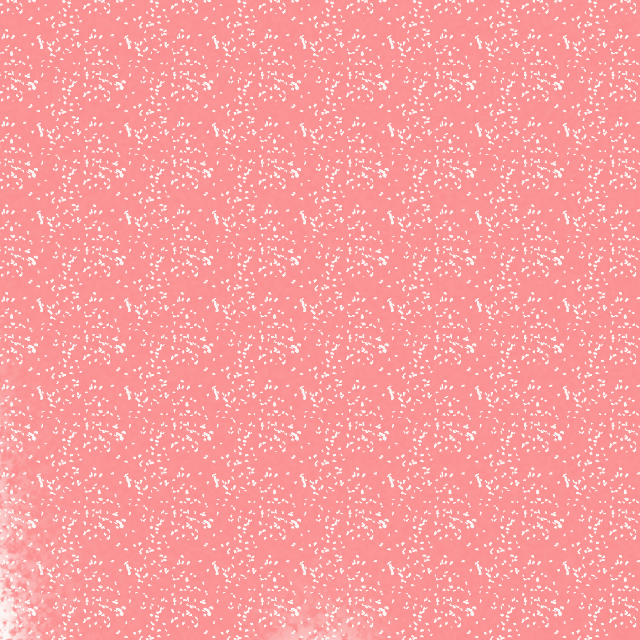
This texture is drawn by a three.js fragment shader. Its source:

```glsl
varying vec2 vUv;

const float REPEATS = 7.3;
const float CELLS = 14.0;
const float EDGE = 0.006;
const vec3 PINK = vec3(0.985, 0.56, 0.566);
const vec3 CREAM = vec3(0.985, 0.965, 0.955);

vec2 hash2(vec2 p, float seed) {
  vec3 q = fract(vec3(p.xyx + seed * 1.73) * vec3(0.1031, 0.1030, 0.0973));
  q += dot(q, q.yzx + 33.33);
  return fract((q.xx + q.yz) * q.zy);
}

// Value noise whose lattice wraps at the given period
float noise(vec2 p, float period, float seed) {
  vec2 i = floor(p);
  vec2 f = fract(p);
  f = f * f * (3.0 - 2.0 * f);
  float a = hash2(mod(i, period), seed).x;
  float b = hash2(mod(i + vec2(1.0, 0.0), period), seed).x;
  float c = hash2(mod(i + vec2(0.0, 1.0), period), seed).x;
  float d = hash2(mod(i + vec2(1.0, 1.0), period), seed).x;
  return mix(mix(a, b, f.x), mix(c, d, f.x), f.y);
}

float capsule(vec2 p, vec2 halfAxis, float radius) {
  float t = clamp(dot(p, halfAxis) / dot(halfAxis, halfAxis), -1.0, 1.0);
  return length(p - halfAxis * t) - radius;
}

// Stroke between two points of the tile, wrapped at its borders
float stroke(vec2 p, vec2 a, vec2 b, float radius) {
  vec2 offset = fract(p - 0.5 * (a + b) + 0.5) - 0.5;
  return capsule(offset, 0.5 * (b - a), radius);
}

// Small chips on a jittered, wrapping grid
float chips(vec2 p) {
  vec2 g = p * CELLS;
  vec2 base = floor(g);
  float d = 1.0;
  for (int y = -1; y <= 1; y++) {
    for (int x = -1; x <= 1; x++) {
      vec2 cell = base + vec2(float(x), float(y));
      vec2 id = mod(cell, CELLS);
      vec2 jitter = hash2(id, 3.0);
      vec2 shape = hash2(id, 17.0);
      vec2 pick = hash2(id, 41.0);
      float density = 0.35 + 0.62 * noise(id * 5.0 / CELLS, 5.0, 7.0);
      float angle = 6.2832 * shape.x;
      float halfLength = mix(0.003, 0.017, shape.y * shape.y);
      vec2 axis = halfLength * vec2(cos(angle), sin(angle));
      float radius = mix(0.008, 0.0125, pick.y);
      float chip = capsule((g - cell - jitter) / CELLS, axis, radius);
      d = min(d, pick.x < density ? chip : 1.0);
    }
  }
  return d;
}

// Larger flakes that make the repeat recognisable
float flakes(vec2 p) {
  float d = stroke(p, vec2(0.335, 0.945), vec2(0.375, 0.965), 0.014);
  d = min(d, stroke(p, vec2(0.370, 0.970), vec2(0.392, 0.995), 0.016));
  d = min(d, stroke(p, vec2(0.450, 0.445), vec2(0.462, 0.490), 0.012));
  d = min(d, stroke(p, vec2(0.465, 0.500), vec2(0.478, 0.545), 0.014));
  d = min(d, stroke(p, vec2(0.555, 0.545), vec2(0.585, 0.570), 0.013));
  d = min(d, stroke(p, vec2(0.595, 0.615), vec2(0.625, 0.640), 0.012));
  d = min(d, stroke(p, vec2(0.990, 0.830), vec2(0.990, 0.900), 0.009));
  d = min(d, stroke(p, vec2(0.840, 0.940), vec2(0.822, 0.985), 0.013));
  return d;
}

float speckles(vec2 p) {
  vec2 ragged = vec2(noise(p * 50.0, 50.0, 5.0), noise(p * 50.0, 50.0, 9.0));
  vec2 q = p + (ragged - 0.5) * 0.016;
  return smoothstep(EDGE, -EDGE, min(chips(q), flakes(q)));
}

// Mottled fading at the lower left and along the foot
float wear(vec2 uv) {
  float side = exp(-uv.x / 0.035) * smoothstep(0.62, 0.0, uv.y);
  float corner = exp(-length(uv * vec2(1.0, 0.6)) / 0.055);
  float across = (uv.x - 0.5) / 0.09;
  float foot = 0.55 * exp(-uv.y / 0.05) * exp(-across * across);
  float amount = 0.65 * side + 0.7 * corner + foot;
  float grain = 0.6 * noise(uv * 130.0, 512.0, 13.0)
              + 0.4 * noise(uv * 260.0, 512.0, 23.0);
  return clamp(amount, 0.0, 1.0) * smoothstep(0.72, 0.22, grain - 0.25 * amount);
}

void main() {
  vec2 tile = vec2(vUv.x, 1.0 - vUv.y) * REPEATS;
  float mottle = 0.07 * noise(vUv * 190.0, 512.0, 31.0);
  vec3 color = mix(PINK, CREAM, mottle);
  color = mix(color, CREAM, wear(vUv));
  color = mix(color, CREAM, speckles(tile));
  gl_FragColor = vec4(color, 1.0);
}
```
